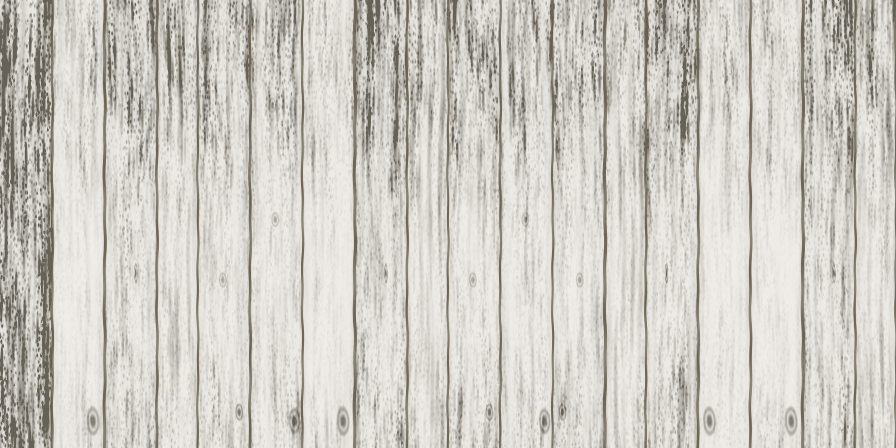
A Shadertoy shader for this texture:

```glsl
const vec3 PAINT = vec3(0.945, 0.937, 0.917);
const vec3 BARE_WOOD = vec3(0.40, 0.38, 0.34);
const vec3 SEAM_COLOR = vec3(0.40, 0.37, 0.31);

const int PLANKS_PER_SET = 9;         // one set is as wide as the canvas is tall
const float NARROW = 0.0911;          // two narrow planks in each set
const float WIDE = (1.0 - 2.0 * NARROW) / 7.0;
const float SEAM_HALF_WIDTH = 0.0027;
const float EDGE_PLANK_WEAR = 1.35;

// Five kinds of plank: wear, and main knot as (across, height, size)
const float WEAR[5] = float[5](0.35, 0.95, 0.58, 0.68, 0.62);
const vec3 MAIN_KNOT[5] = vec3[5](
    vec3(0.78, 0.06, 1.0), vec3(0.60, 0.39, 0.75), vec3(0.5, -1.0, 0.5),
    vec3(0.80, 0.08, 0.6), vec3(0.85, 0.06, 0.9));

vec2 hash2(vec2 c) {
    vec3 q = fract(c.xyx * vec3(0.1031, 0.1030, 0.0973));
    q += dot(q, q.yzx + 33.33);
    return fract((q.xx + q.yz) * q.zy);
}

// Distance to the nearest feature point, and that cell's random value
vec2 cellular(vec2 p) {
    vec2 cell = floor(p), nearest = vec2(9.0, 0.0);
    for (int j = -1; j <= 1; j++)
        for (int i = -1; i <= 1; i++) {
            vec2 c = cell + vec2(i, j);
            float d = length(c + hash2(c) - p);
            if (d < nearest.x) nearest = vec2(d, hash2(c + 57.0).x);
        }
    return nearest;
}

// Dark strokes scattered over stretched cells
float strokes(vec2 p) {
    vec2 c = cellular(p);
    return smoothstep(0.6, 0.05, c.x) * c.y;
}

// Dark core inside a softer ring
float knot(vec2 offset, vec2 radius) {
    float r = length(offset / radius);
    float ring = smoothstep(0.35, 0.0, abs(r - 0.9));
    return 0.4 * ring + 0.75 * smoothstep(0.75, 0.2, r);
}

int plankKind(int id) {
    if (id <= 10) return (id + 4) % 5;
    return id < 15 ? 14 - id : id - 15;
}

void mainImage(out vec4 fragColor, in vec2 fragCoord) {
    vec2 p = fragCoord / iResolution.xy * vec2(2.0, 1.0);
    float px = 2.0 / iResolution.x;

    // Locate the plank
    float wobble = 0.0008 * (sin(p.y * 23.0) + sin(p.y * 61.0 + 2.0));
    float x = p.x + wobble;
    float setIndex = clamp(floor(x), 0.0, 1.0);
    float left = setIndex, width = WIDE;
    int id = int(setIndex) * PLANKS_PER_SET;
    for (int i = 0; i < PLANKS_PER_SET; i++) {
        width = (i == 3 || i == 8) ? NARROW : WIDE;
        if (x < left + width || i == PLANKS_PER_SET - 1) break;
        left += width;
        id++;
    }
    int kind = plankKind(id);
    float seed = float(id);
    float local = x - left;
    float across = local / width;
    if (id >= 11 && id <= 14) across = 1.0 - across;   // mirrored planks

    // Wear: strongest at the top, in soft patches
    float wear = WEAR[kind] * (0.33 + 0.95 * smoothstep(0.4, 1.0, p.y)
                                    + 0.25 * smoothstep(0.3, 0.0, p.y));
    if (id == 0) wear = EDGE_PLANK_WEAR;
    float patches = sin(p.y * 9.0 + seed * 2.3 + 2.0 * sin(across * 4.0 + seed))
                  + sin(p.y * 21.0 + across * 5.0 + seed * 4.1);
    wear *= 1.0 + 0.2 * patches;

    // Grain: layered sines modulate three scales of strokes
    vec2 g = vec2(p.x + 0.002 * sin(p.y * 11.0 + seed), p.y + seed * 3.7);
    float bands = sin(g.x * 210.0 + 2.0 * sin(g.y * 3.0))
                + sin(g.x * 137.0 + 1.5 * sin(g.y * 5.0))
                + sin(g.x * 71.0 + sin(g.y * 2.0));
    float longGrain = strokes(g * vec2(75.0, 2.5)) * (kind == 2 ? 1.2 : 0.6);
    float grain = 0.8 * strokes(g * vec2(120.0, 11.0)) + longGrain
                + 0.6 * strokes(g * vec2(170.0, 80.0));
    float dark = 0.01 + wear * (0.06 + grain * (1.0 + 0.25 * bands));

    // Main knot, drawn as a slim crack on the second kind
    vec3 k = MAIN_KNOT[kind];
    vec2 radius = k.z * (kind == 1 ? vec2(0.005, 0.028) : vec2(0.013, 0.030));
    dark += knot(vec2((across - k.x) * width, p.y - k.y), radius);

    // Small pale knots further up
    int smallKnots = max(kind - 2, 0);
    for (int i = 0; i < smallKnots; i++) {
        float height = (kind == 3 ? 0.375 : 0.51) + 0.255 * float(i);
        vec2 offset = vec2((across - 0.48 + 0.07 * float(i)) * width, p.y - height);
        dark += 0.6 * knot(offset, vec2(0.008, 0.016));
    }

    // Seams with a worn shadow beside them
    float toLeft = id == 0 ? 1.0 : abs(local);
    float toRight = abs(width - local);
    float seamId = toLeft < toRight ? seed : seed + 1.0;
    float seamDist = min(toLeft, toRight);
    float halfWidth = SEAM_HALF_WIDTH * (0.75 + 0.5 * hash2(vec2(seamId, 4.0)).x);
    float seam = 1.0 - smoothstep(halfWidth - px * 0.5, halfWidth + px * 0.7, seamDist);
    seam *= 0.82 + 0.12 * sin(p.y * 37.0 + seamId * 5.0);
    dark += 0.12 * exp(-seamDist / 0.006);

    vec3 color = mix(PAINT, BARE_WOOD, clamp(dark, 0.0, 1.0));
    fragColor = vec4(mix(color, SEAM_COLOR, seam), 1.0);
}
```
